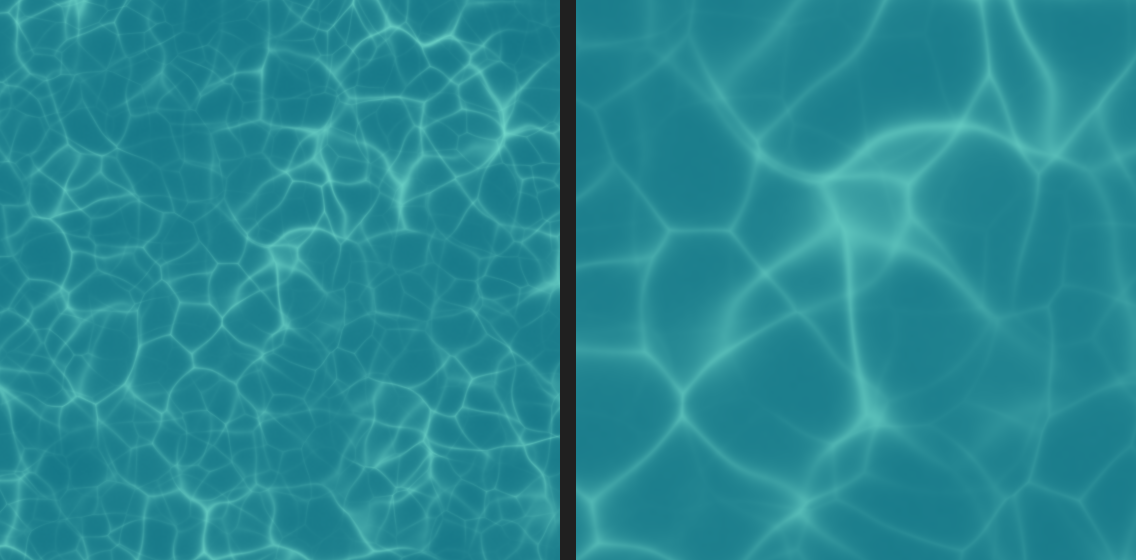
Left: the whole. Right: its middle third, enlarged.
Give the GLSL for this texture, as a Shadertoy shader.

```glsl
// Sunlit caustic web on the floor of a teal pool.

#define CELLS 8.0           // main web cells across the canvas
#define WARP 0.050          // bending of the web, in canvas units
#define LINE_WIDTH 0.065    // filament falloff, in cells
#define HALO_WIDTH 0.24     // soft glow falloff, in cells
#define LINE_GAIN 0.30
#define HALO_GAIN 0.075
#define NODE_GAIN 0.26
#define CLOUD_GAIN 0.10
#define GRAIN_GAIN 0.012
#define DEEP_COLOR vec3(0.096, 0.482, 0.542)
#define LIGHT_COLOR vec3(0.400, 0.420, 0.290)

float hash(vec2 p) {
    return fract(sin(dot(p, vec2(127.1, 311.7))) * 43758.5453);
}

vec2 hash2(vec2 p) {
    return vec2(hash(p), hash(p + vec2(37.3, 17.9)));
}

float noise(vec2 p) {
    vec2 cell = floor(p), f = fract(p);
    f = f * f * (3.0 - 2.0 * f);
    float low = mix(hash(cell), hash(cell + vec2(1, 0)), f.x);
    float high = mix(hash(cell + vec2(0, 1)), hash(cell + vec2(1, 1)), f.x);
    return mix(low, high, f.y);
}

float fbm(vec2 p) {
    float sum = 0.0, gain = 0.5;
    for (int i = 0; i < 4; i++) {
        sum += gain * noise(p);
        p = mat2(1.6, 1.2, -1.2, 1.6) * p + 11.7;
        gain *= 0.5;
    }
    return sum / 0.9375;
}

vec2 noise2(vec2 p) {
    return vec2(noise(p), noise(p + vec2(53.1, 91.7))) - 0.5;
}

// Distances to the three nearest scattered cell centres.
vec3 nearestThree(vec2 p) {
    vec2 cell = floor(p);
    vec3 d = vec3(9.0);
    for (int y = -2; y <= 2; y++) {
        for (int x = -2; x <= 2; x++) {
            vec2 id = cell + vec2(x, y);
            float r = length(id + 0.05 + 0.9 * hash2(id) - p);
            if (r < d.x) d = vec3(r, d.xy);
            else if (r < d.y) d = vec3(d.x, r, d.y);
            else d.z = min(d.z, r);
        }
    }
    return d;
}

// Bright filaments between cells, with glow and hot junctions.
float web(vec2 p, float strength) {
    vec3 d = nearestThree(p);
    float edge = d.y - d.x;
    float corner = d.z - d.x;
    float softEdge = sqrt(edge * edge + 0.0006) - 0.0245;
    float filament = LINE_GAIN * exp(-softEdge / LINE_WIDTH);
    float halo = HALO_GAIN * exp(-edge / HALO_WIDTH);
    float node = NODE_GAIN * exp(-corner / 0.13);
    return strength * (filament + halo + node * strength);
}

// Uneven brightness along the filaments.
float patches(vec2 p) {
    return 0.14 + 1.15 * smoothstep(0.25, 0.82, fbm(p));
}

void mainImage(out vec4 fragColor, in vec2 fragCoord) {
    vec2 uv = fragCoord / iResolution.y;

    // Broad bends vary the cell sizes; finer ones curl the filaments.
    vec2 bend = WARP * (1.8 * noise2(uv * 4.0) + noise2(uv * 9.0 + 5.0)
              + 0.42 * noise2(uv * 21.0 + 9.0));
    vec2 p = uv + bend;

    // Overlapping webs of different size and strength.
    float light = web(p * CELLS + 3.0, patches(uv * 6.0 + 2.0));
    vec2 turned = mat2(0.8, 0.6, -0.6, 0.8) * (uv + 0.8 * bend.yx);
    light += 0.62 * web(turned * CELLS * 1.45 + 21.0, patches(uv * 7.0 + 31.0));
    light += 0.30 * web((uv - 0.7 * bend) * CELLS * 2.1 + 47.0, patches(uv * 8.0 + 63.0));

    // Wispy veils and faint grain in the water.
    float veil = fbm(p * 7.0 + 4.0 * bend + 13.0);
    light += CLOUD_GAIN * (veil - 0.48);
    light += 0.05 * (fbm(uv * 2.5 + 71.0) - 0.5);
    light += GRAIN_GAIN * (noise(uv * 240.0) - 0.5);

    // Compress the hottest junctions.
    light = light < 0.5 ? light : 0.5 + 0.5 * (1.0 - exp(-1.6 * (light - 0.5)));
    fragColor = vec4(DEEP_COLOR + LIGHT_COLOR * light, 1.0);
}
```
